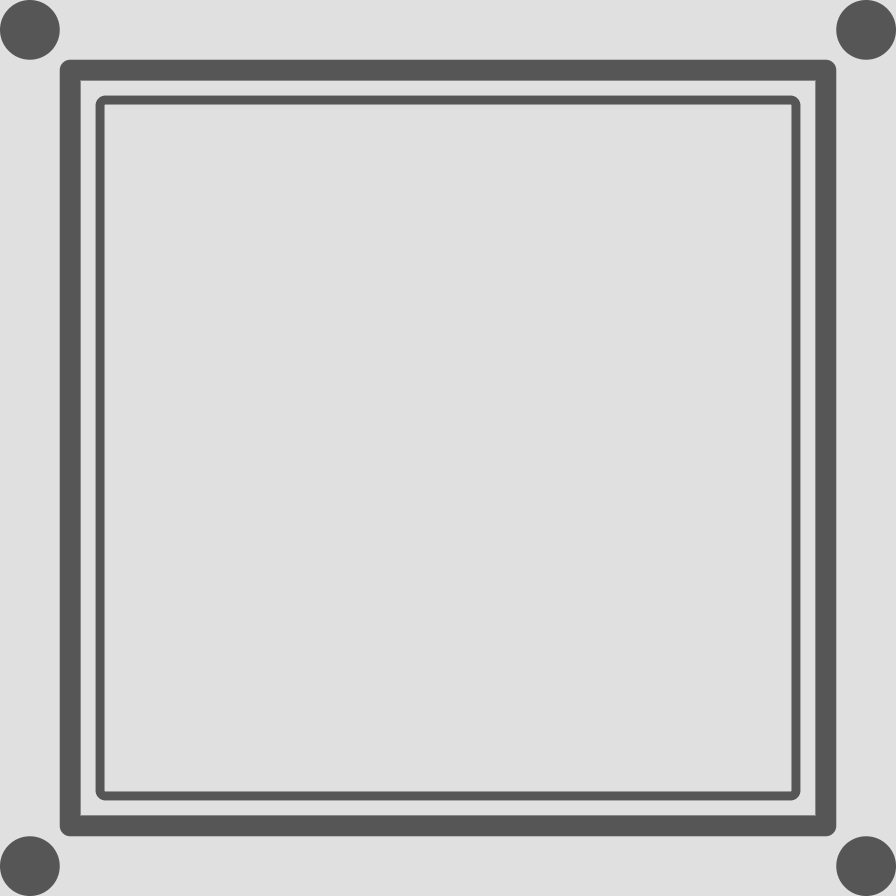
Reproduce this background procedurally as a WebGL 2 fragment shader.

```glsl
#version 300 es
precision highp float;
// Draws a double square frame with rounded corners and a disc in each canvas corner.

uniform vec2 u_resolution;
out vec4 fragColor;

// Lengths are in grid units; the canvas is GRID units wide.
const float GRID = 30.0;
const vec3 PAPER = vec3(0.878);
const vec3 INK = vec3(0.337);
const float DISC_RADIUS = 1.0;

// Each frame: half size of its centre line, stroke width, corner radius of the centre line.
const float OUTER_HALF = 12.65;
const float OUTER_STROKE = 0.7;
const float OUTER_ROUND = 0.0;
const float INNER_HALF = 11.65;
const float INNER_STROKE = 0.3;
const float INNER_ROUND = 0.18;

// Signed distance to a square with rounded corners.
float roundedSquare(vec2 p, float halfSize, float radius) {
  vec2 q = abs(p) - halfSize + radius;
  return length(max(q, 0.0)) + min(max(q.x, q.y), 0.0) - radius;
}

// Signed distance to the stroked outline of that square.
float frame(vec2 p, float halfSize, float radius, float stroke) {
  return abs(roundedSquare(p, halfSize, radius)) - 0.5 * stroke;
}

void main() {
  float unitsPerPixel = GRID / min(u_resolution.x, u_resolution.y);
  vec2 p = (gl_FragCoord.xy - 0.5 * u_resolution) * unitsPerPixel;

  // Mirror symmetry places all four discs at once.
  vec2 discCentre = vec2(0.5 * GRID - DISC_RADIUS);
  float shape = length(abs(p) - discCentre) - DISC_RADIUS;

  // Thick outer frame and thin inner frame.
  shape = min(shape, frame(p, OUTER_HALF, OUTER_ROUND, OUTER_STROKE));
  shape = min(shape, frame(p, INNER_HALF, INNER_ROUND, INNER_STROKE));

  // Smooth the edge over one pixel.
  float coverage = clamp(0.5 - shape / unitsPerPixel, 0.0, 1.0);
  fragColor = vec4(mix(PAPER, INK, coverage), 1.0);
}
```
